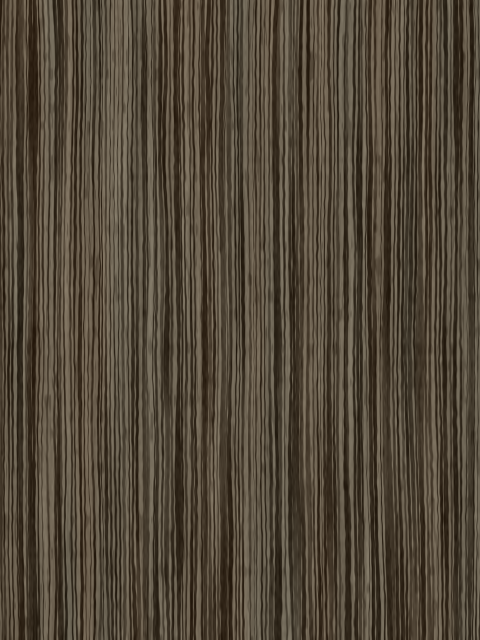
Write a WebGL 2 fragment shader that draws this texture.

```glsl
#version 300 es
precision highp float;
// Dark zebrano veneer: dense, irregular vertical grain lines on grey-brown wood.
uniform vec2 u_resolution;
out vec4 fragColor;

float hash(vec2 p) {
    return fract(sin(dot(p, vec2(127.1, 311.7))) * 43758.5453);
}

float noise(vec2 p) {
    vec2 i = floor(p), f = fract(p);
    f = f * f * (3.0 - 2.0 * f);
    return mix(mix(hash(i), hash(i + vec2(1, 0)), f.x),
               mix(hash(i + vec2(0, 1)), hash(i + vec2(1, 1)), f.x), f.y);
}

// Darkness of the grain lines; x is measured in line spacings.
float grainLines(float x, float y, float band, float soft) {
    float dark = 0.0;
    for (int i = -1; i <= 1; i++) {
        float id = floor(x) + float(i);
        float size = hash(vec2(id, 3.7));
        float centre = id + 0.5 + 0.65 * (hash(vec2(id, 8.1)) - 0.5);
        centre += 0.22 * (noise(vec2(id, y * 9.0)) - 0.5);
        centre += 0.16 * (noise(vec2(id + 300.0, y * 55.0)) - 0.5);
        float halfWidth = mix(0.14, 0.6, size * size) + 0.3 * (band - 0.5);
        halfWidth *= 0.55 + 0.9 * noise(vec2(id + 150.0, y * 3.5));
        halfWidth = max(halfWidth, 0.06);
        float strength = 0.62 + 0.38 * smoothstep(0.1, 0.6, noise(vec2(id + 500.0, y * 2.5)));
        float d = abs(x - centre) - halfWidth;
        dark = max(dark, strength * (1.0 - smoothstep(-soft, soft, d)));
    }
    return dark;
}

void main() {
    vec2 p = gl_FragCoord.xy / u_resolution.x;

    // Slow drift and small wander of the grain
    float x = p.x + 0.012 * (noise(vec2(p.x * 7.0, p.y * 1.8)) - 0.5);
    x += 0.005 * (noise(vec2(p.x * 35.0 + 9.0, p.y * 5.0)) - 0.5);

    float band = noise(vec2(x * 17.0 + 40.0, p.y * 0.7));
    float soft = 105.0 * 0.75 / u_resolution.x;
    float dark = grainLines(x * 105.0, p.y, band, soft);

    // Tone of the pale wood and of the dark lines
    float fibre = noise(vec2(x * 290.0, p.y * 7.0)) - 0.5;
    float grit = noise(vec2(x * 330.0, p.y * 85.0)) - 0.5;
    float sheen = noise(vec2(x * 45.0, p.y * 1.2)) - 0.5;
    float pale = 0.86 + 0.2 * sheen + 0.2 * fibre + 0.12 * grit;
    float deep = 0.13 + 0.1 * sheen + 0.16 * fibre + 0.14 * grit;
    float tone = mix(pale, deep, dark);

    // Short fine pores
    float pore = noise(vec2(x * 240.0 + 70.0, p.y * 28.0));
    tone -= 0.24 * smoothstep(0.68, 0.92, pore) * (1.0 - 0.7 * dark);

    vec3 color = mix(vec3(0.13, 0.09, 0.045), vec3(0.51, 0.47, 0.40), clamp(tone, 0.0, 1.08));

    // Faint shift between reddish and greenish wood
    float tint = noise(vec2(x * 28.0 + 15.0, p.y * 1.5)) - 0.5;
    color += tint * vec3(0.022, -0.006, -0.016);
    fragColor = vec4(color, 1.0);
}
```
